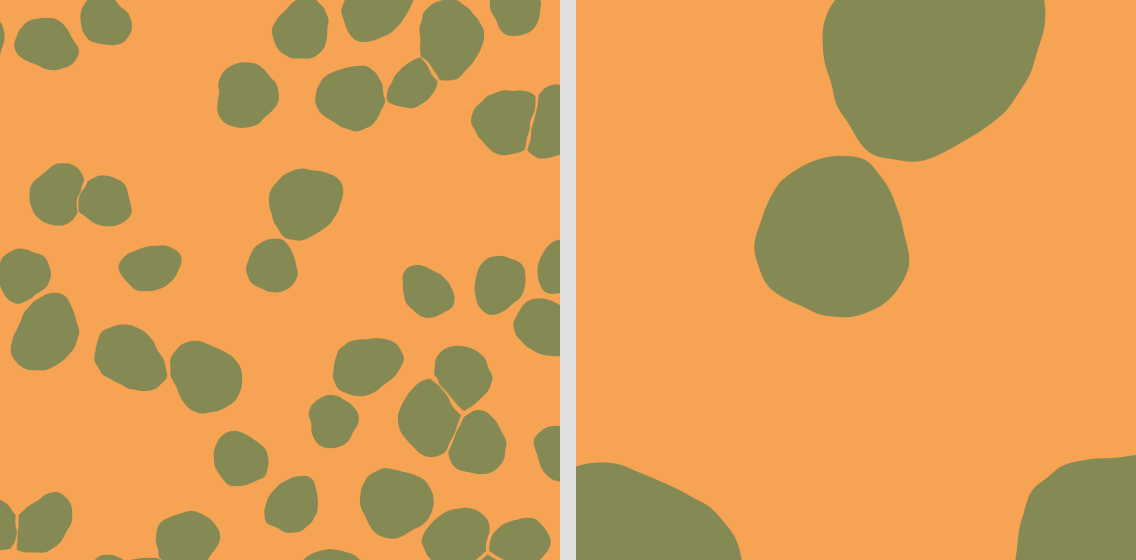
Left, the full canvas; right, a detail of the centre.
A WebGL 1 fragment shader for this pattern:

```glsl
precision highp float;
// Scattered olive blobs on a flat orange ground.
// Each cell of a staggered, jittered grid may hold one wobbly ellipse;
// where two neighbours meet, a thin gap flattens their facing sides.

uniform vec2 u_resolution;

const vec3 GROUND_COLOR = vec3(0.97, 0.64, 0.33);
const vec3 BLOB_COLOR = vec3(0.52, 0.54, 0.33);
const float CELLS = 6.8;          // grid cells across the canvas
const float KEEP = 0.73;          // share of cells holding a blob
const float JITTER = 0.62;        // spread of centres, in cells
const float RADIUS_MIN = 0.29;    // mean radius range, in cells
const float RADIUS_MAX = 0.45;
const float STRETCH_MAX = 1.42;   // longest to shortest axis
const float TILT_MEAN = 0.35;     // preferred direction, in radians
const float TILT_SPREAD = 2.2;
const float WOBBLE = 0.055;       // outline irregularity
const float ROUGHNESS = 0.022;    // fine unevenness of the edge
const float ROUGH_SCALE = 9.0;    // edge bumps per cell
const float GAP = 0.028;          // space kept between touching blobs
const float SEED = 17.0;
const float TAU = 6.2831853;

float hash(vec2 p) {
  return fract(sin(dot(p + SEED, vec2(127.1, 311.7))) * 43758.5453);
}

float valueNoise(vec2 p) {
  vec2 i = floor(p);
  vec2 f = fract(p);
  f = f * f * (3.0 - 2.0 * f);
  float low = mix(hash(i), hash(i + vec2(1.0, 0.0)), f.x);
  float high = mix(hash(i + vec2(0.0, 1.0)), hash(i + vec2(1.0, 1.0)), f.x);
  return mix(low, high, f.y);
}

// Independent random value of a cell for each channel.
float cellRandom(vec2 cell, float channel) {
  return hash(cell + channel * vec2(37.3, 17.9));
}

// Approximate signed distance to the blob of a cell, p relative to its centre.
float blobDistance(vec2 p, vec2 cell) {
  float radius = mix(RADIUS_MIN, RADIUS_MAX, cellRandom(cell, 3.0));
  float stretch = sqrt(mix(1.0, STRETCH_MAX, cellRandom(cell, 4.0)));
  float tilt = TILT_MEAN + TILT_SPREAD * (cellRandom(cell, 5.0) - 0.5);
  float c = cos(tilt);
  float s = sin(tilt);
  vec2 q = vec2(c * p.x + s * p.y, c * p.y - s * p.x);
  q *= vec2(1.0 / stretch, stretch) / radius;

  float angle = atan(q.y, q.x + 1e-5);
  float outline = 1.0 + WOBBLE * (
      sin(2.0 * angle + TAU * cellRandom(cell, 6.0)) +
      sin(3.0 * angle + TAU * cellRandom(cell, 7.0)) +
      0.4 * sin(5.0 * angle + TAU * cellRandom(cell, 8.0)));
  return (length(q) - outline) * radius;
}

// Distance to the scattered blobs, in cells.
float blobField(vec2 p) {
  float nearest = 10.0;
  float second = 10.0;
  float baseRow = floor(p.y);
  for (int j = -1; j <= 1; j++) {
    float row = baseRow + float(j);
    float shift = 0.5 * mod(row, 2.0);
    float baseColumn = floor(p.x - shift);
    for (int i = -1; i <= 1; i++) {
      vec2 cell = vec2(baseColumn + float(i), row);
      if (cellRandom(cell, 0.0) < KEEP) {
        vec2 offset = vec2(cellRandom(cell, 1.0), cellRandom(cell, 2.0)) - 0.5;
        vec2 center = cell + vec2(shift, 0.0) + 0.5 + JITTER * offset;
        float d = blobDistance(p - center, cell);
        second = min(second, max(nearest, d));
        nearest = min(nearest, d);
      }
    }
  }
  return max(nearest, 0.5 * (nearest - second + GAP));
}

void main() {
  float side = min(u_resolution.x, u_resolution.y);
  vec2 p = gl_FragCoord.xy / side * CELLS;
  float pixel = CELLS / side;

  float d = blobField(p) + ROUGHNESS * (valueNoise(p * ROUGH_SCALE) - 0.5);
  float coverage = 1.0 - smoothstep(-0.7 * pixel, 0.7 * pixel, d);
  gl_FragColor = vec4(mix(GROUND_COLOR, BLOB_COLOR, coverage), 1.0);
}
```
